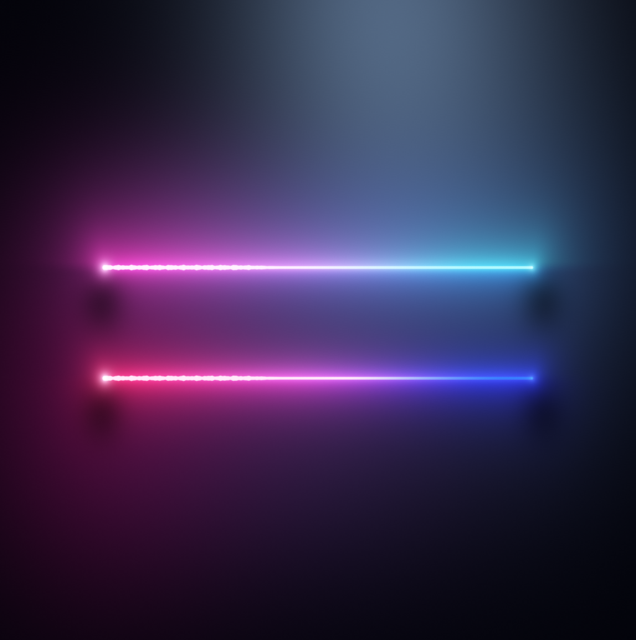
Write a Shadertoy shader that draws this background.

```glsl
// Two horizontal neon tubes glowing on a dark, hazy studio wall.

const vec2 TUBE_ENDS = vec2(0.165, 0.836);
const float UPPER_Y = 0.582;
const float LOWER_Y = 0.409;

// Soft elliptical spot, 1 at its centre
float spot(vec2 p, vec2 center, vec2 radius) {
    vec2 d = (p - center) / radius;
    return exp(-dot(d, d));
}

// Smooth blend through three colours
vec3 ramp(vec3 a, vec3 b, vec3 c, float t) {
    return mix(mix(a, b, smoothstep(0.0, 0.55, t)), c, smoothstep(0.42, 0.9, t));
}

vec3 screenBlend(vec3 a, vec3 b) {
    return 1.0 - (1.0 - min(a, 1.0)) * (1.0 - min(b, 1.0));
}

// Layered sines give the uneven beads of the hot filament
float beads(float x) {
    return 0.5 * sin(x * 310.0) + 0.3 * sin(x * 547.0 + 1.3) + 0.2 * sin(x * 983.0);
}

float hash(vec2 p) {
    return fract(sin(dot(p, vec2(127.1, 311.7))) * 43758.5);
}

// Wall haze: cool light from above, magenta on the left, violet in the middle
vec3 wall(vec2 p) {
    vec3 color = vec3(0.008, 0.01, 0.035);
    color += vec3(0.31, 0.39, 0.47) * spot(p, vec2(0.61, 0.97), vec2(0.27, 0.42));
    color += vec3(0.23, 0.015, 0.14) * spot(p, vec2(0.16, 0.38), vec2(0.24, 0.32));
    color += vec3(0.12, 0.07, 0.17) * spot(p, vec2(0.49, 0.33), vec2(0.30, 0.25));
    color += vec3(0.07, 0.11, 0.16) * spot(p, vec2(0.86, 0.58), vec2(0.20, 0.32));
    color += vec3(0.17, 0.08, 0.18) * spot(p, vec2(0.27, 0.62), vec2(0.20, 0.16));
    color += vec3(0.06, 0.10, 0.22) * spot(p, vec2(0.60, 0.60), vec2(0.27, 0.15));
    return color;
}

// Light thrown on the wall, with its own reach above and below the tube
vec3 tubeGlow(vec2 p, float y, vec3 above, vec3 below, vec2 reach) {
    float outside = max(max(TUBE_ENDS.x - p.x, p.x - TUBE_ENDS.y), 0.0);
    float dy = p.y - y;
    float side = smoothstep(-0.012, 0.012, dy);
    float d = length(vec2(outside * 1.35, dy));
    return mix(below, above, side) * exp(-d / mix(reach.y, reach.x, side));
}

// Dark wedges under both tube ends
float endShadow(vec2 p, float y) {
    vec2 radius = vec2(0.035, 0.048);
    float left = spot(p, vec2(TUBE_ENDS.x - 0.005, y - 0.052), radius);
    float right = spot(p, vec2(TUBE_ENDS.y + 0.018, y - 0.052), radius);
    return 1.0 - 0.45 * (left + right);
}

// Bright filament, thick and beaded on the left, thin on the right
vec3 addFilament(vec3 color, vec2 p, float y, vec3 hot, vec3 halo, float pixel) {
    float t = (p.x - TUBE_ENDS.x) / (TUBE_ENDS.y - TUBE_ENDS.x);
    float beaded = 1.0 - smoothstep(0.30, 0.42, t);
    float thickness = mix(0.0021, 0.0034 + 0.0009 * beads(p.x), beaded);
    float x = clamp(p.x, TUBE_ENDS.x, TUBE_ENDS.y);
    float d = length(p - vec2(x, y));
    color = screenBlend(color, halo * exp(-d / 0.007));
    float core = 1.0 - smoothstep(-pixel, pixel, d - thickness);
    color = mix(color, hot, core);

    // Flared left cap and small right cap
    vec2 cap = p - vec2(TUBE_ENDS.x, y);
    float flare = exp(-length(cap * vec2(1.0, 0.9)) / 0.006);
    float tip = exp(-length(p - vec2(TUBE_ENDS.y, y)) / 0.004);
    color = screenBlend(color, vec3(1.0, 0.85, 1.0) * flare * 1.5);
    return screenBlend(color, hot * tip * 0.7);
}

void mainImage(out vec4 fragColor, in vec2 fragCoord) {
    vec2 p = fragCoord / iResolution.xy;
    float pixel = 1.0 / iResolution.y;
    float t = clamp((p.x - TUBE_ENDS.x) / (TUBE_ENDS.y - TUBE_ENDS.x), 0.0, 1.0);

    // Colours along each tube
    vec3 upperAbove = ramp(vec3(1.0, 0.16, 0.72), vec3(0.70, 0.38, 0.95), vec3(0.12, 0.72, 0.88), t);
    vec3 upperBelow = ramp(vec3(0.80, 0.14, 0.62), vec3(0.48, 0.30, 0.90), vec3(0.06, 0.46, 0.92), t);
    vec3 lowerAbove = ramp(vec3(1.0, 0.13, 0.32), vec3(0.80, 0.25, 0.85), vec3(0.10, 0.15, 0.95), t);
    vec3 lowerBelow = ramp(vec3(0.95, 0.10, 0.26), vec3(0.80, 0.13, 0.75), vec3(0.06, 0.06, 0.90), t);

    // Wall and glow
    vec3 color = wall(p);
    color = screenBlend(color, tubeGlow(p, UPPER_Y, upperAbove, upperBelow, vec2(0.043, 0.030)));
    color = screenBlend(color, tubeGlow(p, LOWER_Y, lowerAbove, lowerBelow, vec2(0.036, 0.040)));
    color *= endShadow(p, UPPER_Y) * endShadow(p, LOWER_Y);

    // Filaments
    vec3 upperHot = mix(vec3(1.0, 0.95, 1.0), vec3(0.72, 0.98, 1.0), smoothstep(0.4, 0.9, t));
    vec3 lowerHot = mix(vec3(1.0, 0.92, 0.98), vec3(0.22, 0.50, 1.0), smoothstep(0.55, 0.95, t));
    color = addFilament(color, p, UPPER_Y, upperHot, upperAbove, pixel);
    color = addFilament(color, p, LOWER_Y, lowerHot, lowerAbove, pixel);

    // Fine dither keeps the dark gradients free of bands
    color += (hash(floor(p * 512.0)) - 0.5) / 255.0;
    fragColor = vec4(clamp(color, 0.0, 1.0), 1.0);
}
```
